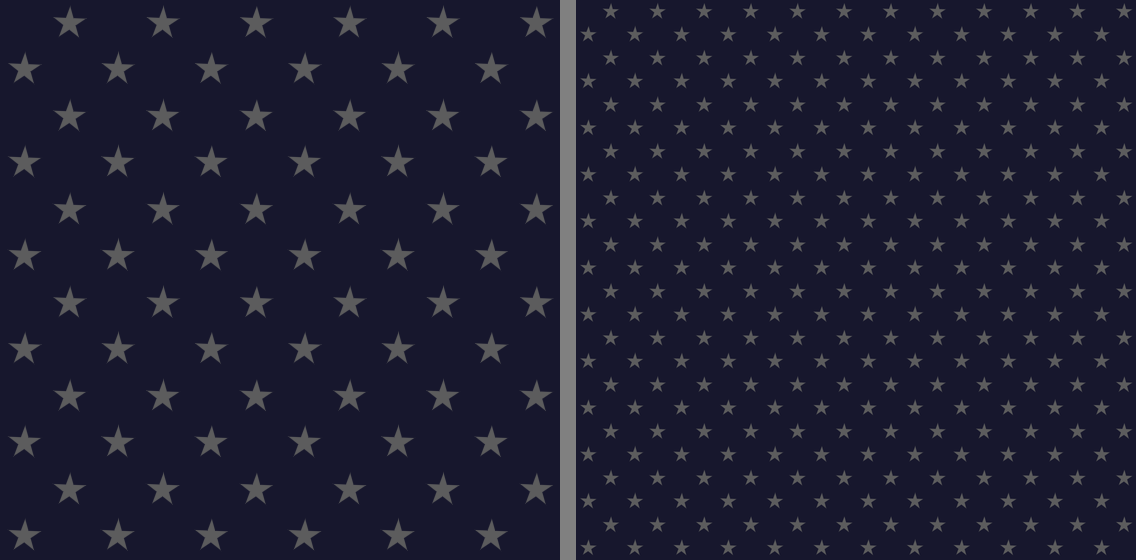
Left, the tile; right, the same tile 2 across and 2 down.
Write a WebGL 2 fragment shader that draws this pattern.

```glsl
#version 300 es
precision highp float;

#define REPEATS 6.0
#define TIP_RADIUS 0.182
#define INNER_RATIO 0.382
#define TILT 0.042
#define UPPER_STAR vec2(0.745, 0.751)
#define LOWER_STAR vec2(0.2625, 0.258)
#define NAVY vec3(0.09, 0.09, 0.175)
#define GREY vec3(0.36, 0.36, 0.365)

uniform vec2 u_resolution;
out vec4 fragColor;

const float SECTOR = 6.283185 / 5.0;

// Signed distance to the edge lines of a five-pointed star, tilted clockwise
float starDistance(vec2 p) {
    float angle = atan(p.x, p.y) - TILT;
    float folded = abs(mod(angle + 0.5 * SECTOR, SECTOR) - 0.5 * SECTOR);
    vec2 q = length(p) * vec2(sin(folded), cos(folded));

    vec2 tip = vec2(0.0, TIP_RADIUS);
    vec2 notch = TIP_RADIUS * INNER_RATIO * vec2(sin(0.5 * SECTOR), cos(0.5 * SECTOR));
    vec2 edge = notch - tip;
    vec2 outward = normalize(vec2(-edge.y, edge.x));
    return dot(q - tip, outward);
}

void main() {
    vec2 cell = fract(gl_FragCoord.xy / u_resolution * REPEATS);
    float pixel = REPEATS / min(u_resolution.x, u_resolution.y);

    // Two staggered stars in each cell
    float dist = min(starDistance(cell - UPPER_STAR), starDistance(cell - LOWER_STAR));
    float coverage = 1.0 - smoothstep(-0.75 * pixel, 0.75 * pixel, dist);

    fragColor = vec4(mix(NAVY, GREY, coverage), 1.0);
}
```
